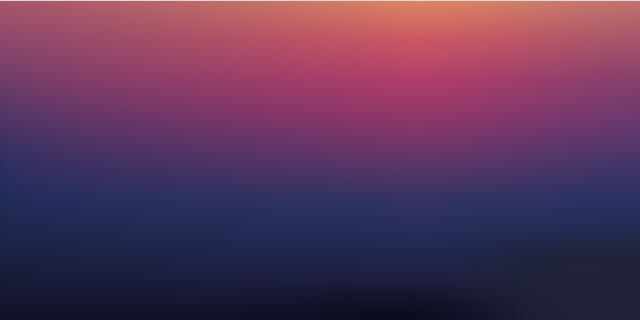
A WebGL 2 fragment shader for this background:

```glsl
#version 300 es
precision highp float;
// Dusk sky: a coral glow at the top fades through magenta and violet to navy.
// Three vertical colour ramps (left, glow, right) are blended across the width,
// then a slate haze, a dark pool and a pale top rim are laid over them.

uniform vec2 u_resolution;
out vec4 fragColor;

// Piecewise linear ramp of nine evenly spaced colours, t = 0 at the top.
vec3 ramp(vec3 stops[9], float t) {
    vec3 sum = vec3(0.0);
    for (int i = 0; i < 9; i++) {
        sum += stops[i] * max(0.0, 1.0 - abs(t * 8.0 - float(i)));
    }
    return sum;
}

// Soft elliptical spot, 1 at its centre.
float spot(vec2 p, vec2 centre, vec2 radius) {
    vec2 d = (p - centre) / radius;
    return exp(-dot(d, d));
}

void main() {
    vec2 uv = gl_FragCoord.xy / u_resolution;
    float depth = 1.0 - uv.y;

    vec3 leftSky[9] = vec3[9](
        vec3(0.66, 0.34, 0.42), vec3(0.55, 0.28, 0.42), vec3(0.42, 0.24, 0.41),
        vec3(0.28, 0.21, 0.40), vec3(0.18, 0.18, 0.38), vec3(0.12, 0.17, 0.35),
        vec3(0.11, 0.14, 0.28), vec3(0.09, 0.10, 0.21), vec3(0.06, 0.07, 0.16));
    vec3 glowSky[9] = vec3[9](
        vec3(0.87, 0.53, 0.38), vec3(0.80, 0.34, 0.39), vec3(0.69, 0.24, 0.41),
        vec3(0.56, 0.21, 0.41), vec3(0.38, 0.21, 0.41), vec3(0.20, 0.20, 0.39),
        vec3(0.13, 0.17, 0.34), vec3(0.12, 0.12, 0.25), vec3(0.06, 0.06, 0.15));
    vec3 rightSky[9] = vec3[9](
        vec3(0.75, 0.45, 0.43), vec3(0.65, 0.33, 0.42), vec3(0.52, 0.25, 0.42),
        vec3(0.42, 0.22, 0.44), vec3(0.27, 0.21, 0.41), vec3(0.16, 0.19, 0.38),
        vec3(0.13, 0.16, 0.30), vec3(0.12, 0.13, 0.23), vec3(0.11, 0.12, 0.20));

    // The magenta band reaches further left than the coral above it.
    float reach = mix(1.15, 0.65, smoothstep(0.0, 0.3, depth));
    float towardGlow = pow(clamp(uv.x / 0.65, 0.0, 1.0), reach);
    float towardRight = smoothstep(0.62, 1.05, uv.x);
    vec3 colour = mix(ramp(leftSky, depth), ramp(glowSky, depth), towardGlow);
    colour = mix(colour, ramp(rightSky, depth), towardRight);

    // Slate haze in the lower right and a dark pool on the bottom edge.
    float haze = smoothstep(0.66, 0.88, uv.x) * smoothstep(0.70, 0.82, depth);
    colour = mix(colour, vec3(0.125, 0.135, 0.225), 0.85 * haze);
    colour = mix(colour, vec3(0.04, 0.04, 0.11), 0.7 * spot(uv, vec2(0.60, 0.0), vec2(0.16, 0.08)));

    // Pale rim along the top edge.
    float rim = clamp((0.003 - depth) * u_resolution.y + 0.5, 0.0, 1.0);
    colour = mix(colour, vec3(0.86, 0.87, 0.90), rim);

    fragColor = vec4(colour, 1.0);
}
```
